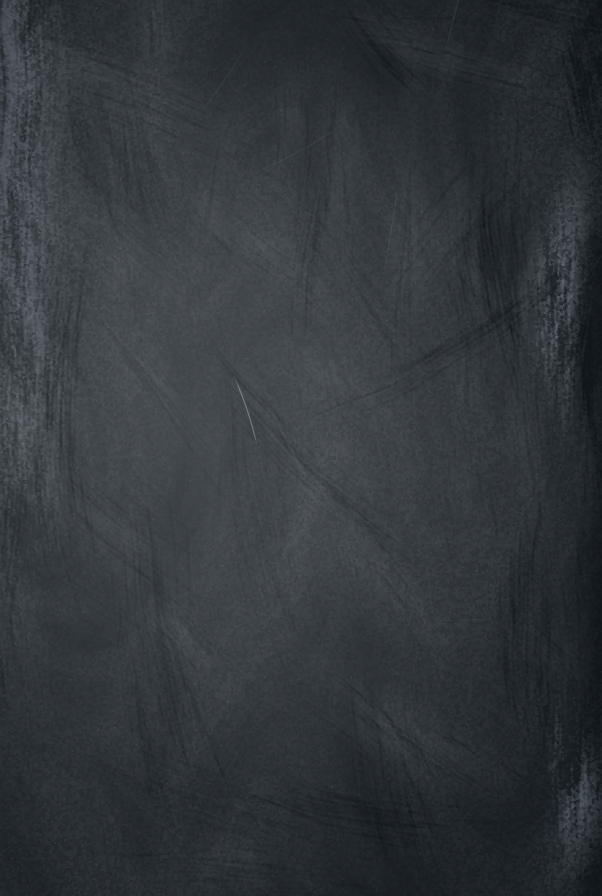
Write a Shadertoy shader that draws this texture.

```glsl
const float ASPECT = 0.672;
const float BOARD_DARK = 0.108;
const float GLOW_GAIN = 0.195;
const vec2 GLOW_CENTER = vec2(0.24, 0.53);
const vec2 GLOW_SIZE = vec2(0.36, 0.46);
const vec3 SLATE_TINT = vec3(-0.019, 0.0, 0.016);
const vec3 CHALK_TINT = vec3(0.92, 0.98, 1.08);
const int WIPE_COUNT = 72;
const float WIPE_GAIN = 0.062;
const int SCRATCH_COUNT = 14;
const float SCRATCH_WIDTH = 0.0005;
const float CLOUD_GAIN = 0.036;
const float GRAIN_GAIN = 0.042;
const float GRAIN_SCALE = 330.0;
const float EDGE_CHALK_GAIN = 0.27;

float hash(vec2 p) {
    vec3 q = fract(vec3(p.xyx) * 0.1031);
    q += dot(q, q.yzx + 33.33);
    return fract((q.x + q.y) * q.z);
}

vec2 hash2(vec2 p) {
    return vec2(hash(p), hash(p + 71.7));
}

vec2 direction(float angle) {
    return vec2(cos(angle), sin(angle));
}

// Position in a frame whose x axis runs along dir
vec2 toFrame(vec2 p, vec2 dir) {
    return vec2(dot(p, dir), dot(p, vec2(-dir.y, dir.x)));
}

// Cellular noise: x = distance to the nearest point, y = its random value
vec2 cellular(vec2 p) {
    vec2 cell = floor(p), best = vec2(9.0, 0.0);
    for (int y = -1; y <= 1; y++)
    for (int x = -1; x <= 1; x++) {
        vec2 c = cell + vec2(x, y);
        float d = length(c + hash2(c) - p);
        if (d < best.x) best = vec2(d, hash(c + 13.1));
    }
    return best;
}

// Layered, warped sines for soft smudges
float cloud(vec2 p) {
    float sum = 0.0, amp = 0.5;
    for (int i = 0; i < 6; i++) {
        p += 0.7 * sin(p.yx * 1.3 + float(i));
        sum += amp * sin(p.x) * cos(p.y);
        p = mat2(0.8, 0.6, -0.6, 0.8) * p * 1.8 + 2.3;
        amp *= 0.68;
    }
    return sum;
}

// Fine parallel lines: x runs along them, y across
float bristles(vec2 q, float seed) {
    float sum = 0.0, freq = 95.0;
    for (int i = 0; i < 7; i++) {
        float k = float(i);
        float wander = 2.0 * sin(q.x * (9.0 + 6.0 * k) + seed * 3.0 + k);
        sum += sin(q.y * freq + seed * (k + 1.7) + wander);
        freq *= 1.53;
    }
    return sum / 3.5;
}

// Gently curved eraser wipes: steep in the middle, level near top and bottom
float wipes(vec2 p) {
    float sum = 0.0;
    for (int i = 0; i < WIPE_COUNT; i++) {
        float id = float(i);
        vec2 center = hash2(vec2(id, 3.0)) * vec2(ASPECT, 1.0);
        vec2 r = hash2(vec2(id, 9.0)), s = hash2(vec2(id, 17.0));
        float level = smoothstep(0.27, 0.45, abs(center.y - 0.5));
        float rising = center.x > 0.45 ? 0.75 : -0.6;
        float angle = r.x < 0.58 ? -1.5 : (r.x < 0.85 ? -0.85 : rising);
        angle = mix(angle, -0.15, level * step(0.4, r.y)) + 0.4 * (s.x - 0.5);
        vec2 q = toFrame(p - center, direction(angle));
        q.y += (s.y - 0.5) * 1.3 * q.x * q.x;
        vec2 size = vec2(mix(0.06, 0.2, r.y), mix(0.02, 0.06, s.x));
        vec2 e = abs(q) / size;
        if (max(e.x * 0.75, e.y) > 1.1) continue;
        float b = bristles(q, id);
        float mask = (1.0 - smoothstep(0.2, 1.0, e.y + 0.15 * b))
                   * (1.0 - smoothstep(0.1, 1.0, e.x + 0.3 * b));
        float gain = mix(0.3, 1.0, hash(vec2(id, 29.0)));
        float tone = s.y < 0.25 ? -0.32 : 0.36;
        sum += gain * mask * (tone + 0.5 * b);
    }
    return sum;
}

float scratch(vec2 p, vec2 center, float angle, float halfLength, float bend) {
    vec2 q = toFrame(p - center, direction(angle));
    q.y += bend * q.x * q.x;
    float blur = 0.8 / iResolution.y;
    float line = 1.0 - smoothstep(SCRATCH_WIDTH - blur, SCRATCH_WIDTH + blur, abs(q.y));
    return line * (1.0 - smoothstep(0.5, 1.0, abs(q.x) / halfLength));
}

float scratches(vec2 p) {
    float sum = 0.27 * scratch(p, vec2(0.276, 0.542), -1.25, 0.045, 1.2);
    for (int i = 0; i < SCRATCH_COUNT; i++) {
        vec2 center = hash2(vec2(i, 41.0)) * vec2(ASPECT, 1.0);
        vec2 r = hash2(vec2(i, 53.0));
        sum += 0.08 * r.y * scratch(p, center, r.x * 3.1, 0.02 + 0.06 * r.y, 3.0 * (r.x - 0.5));
    }
    return sum;
}

// Chalk left along both sides, broken by streaks and crumbs
float edgeChalk(vec2 p, float smudge, float crumb) {
    float left = 0.5 * exp(-pow((p.x - 0.02) / 0.045, 2.0)) * smoothstep(0.25, 0.6, p.y);
    float rightX = (p.x - 0.632 - 0.012 * sin(p.y * 17.0)) / 0.024;
    float patches = exp(-pow((p.y - 0.66) / 0.1, 2.0)) + 0.8 * exp(-pow((p.y - 0.13) / 0.08, 2.0));
    float streak = bristles(p.yx, 5.0);
    float broken = clamp(0.3 + 0.4 * streak + 0.8 * smudge + 0.5 * (crumb - 0.5), 0.0, 1.0);
    return (left + exp(-rightX * rightX) * patches) * broken;
}

void mainImage(out vec4 fragColor, in vec2 fragCoord) {
    vec2 p = fragCoord / iResolution.xy * vec2(ASPECT, 1.0);

    // Board lit from the left, with soft smudges and a dark right rim
    vec2 g = (p - GLOW_CENTER) / GLOW_SIZE;
    float smudge = cloud(p * vec2(11.0, 7.0));
    float value = BOARD_DARK + GLOW_GAIN * exp(-dot(g, g)) + CLOUD_GAIN * smudge;
    value -= 0.04 * smoothstep(0.63, 0.67, p.x);

    // Wipes and slate grain
    float crumb = cellular(p * GRAIN_SCALE).y;
    value += WIPE_GAIN * wipes(p);
    value += GRAIN_GAIN * (crumb - 0.5) * (0.8 + 0.5 * smudge);

    // Chalk marks and dust
    vec2 dust = cellular(p * 95.0);
    float speck = (1.0 - smoothstep(0.04, 0.14, dust.x)) * step(0.95, dust.y);
    float chalk = EDGE_CHALK_GAIN * edgeChalk(p, smudge, crumb) + scratches(p) + 0.05 * speck;

    vec3 color = max(value, 0.085) + SLATE_TINT + chalk * CHALK_TINT;
    fragColor = vec4(color, 1.0);
}
```
